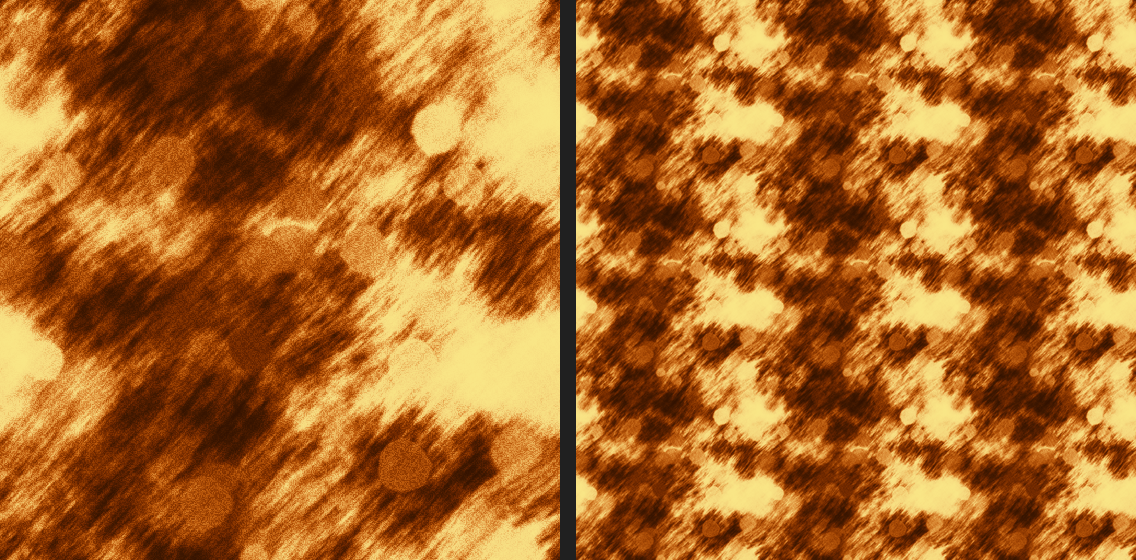
Left, the tile; right, the same tile 3 across and 3 down.
Reproduce this background procedurally as a Shadertoy shader.

```glsl
#define CLOUD 0.88
#define MOTTLE 0.55
#define STREAK 0.36
#define GRAIN 0.55
#define WARP 0.14
#define BIAS 0.08
#define DISC_SHARE 0.45
#define DISC_LIFT 0.5
#define GRAIN_CELLS 512.0

const float TAU = 6.28319;

float hash(vec2 p) {
    return fract(sin(dot(p, vec2(12.9898, 78.233))) * 43758.5);
}

// Value noise that repeats after "period" cells
float noise(vec2 p, vec2 period, float seed) {
    vec2 i = floor(p), f = fract(p);
    f = f * f * (3.0 - 2.0 * f);
    vec2 a = mod(i, period) + seed, b = mod(i + 1.0, period) + seed;
    return mix(mix(hash(a), hash(vec2(b.x, a.y)), f.x),
               mix(hash(vec2(a.x, b.y)), hash(b), f.x), f.y);
}

// Octave sum with zero mean and roughly unit deviation
float fbm(vec2 p, vec2 period, int octaves, float gain, float seed) {
    float sum = 0.0, power = 0.0, amp = 1.0;
    for (int i = 0; i < octaves; i++) {
        sum += amp * (noise(p * period, period, seed) - 0.5);
        power += amp * amp;
        amp *= gain;
        period *= 2.0;
        seed += 17.3;
    }
    return sum / (0.215 * sqrt(power));
}

// Broad light and dark masses: warped waves of whole frequencies
float cloud(vec2 p) {
    vec2 cells = vec2(5.0);
    p += WARP * (vec2(noise(p * cells, cells, 3.7), noise(p * cells, cells, 41.2)) - 0.5);
    return 0.80 * cos(TAU * (p.x - 0.88))
         + 0.45 * cos(TAU * 3.0 * p.y)
         + 0.50 * cos(TAU * (p.x + 2.0 * p.y - 0.58))
         + 0.35 * cos(TAU * (2.0 * p.x - p.y - 0.9));
}

// Scattered round dabs; softness is the feathered part of the radius
float addDabs(float tone, vec2 p, float cells, vec2 radii, float softness, float lift) {
    vec2 home = floor(p * cells);
    float ragged = 0.006 * (noise(p * 64.0, vec2(64.0), 8.1) - 0.5)
                 + 0.010 * (noise(p * 20.0, vec2(20.0), 5.9) - 0.5);
    for (int y = -1; y <= 1; y++)
    for (int x = -1; x <= 1; x++) {
        vec2 cell = home + vec2(x, y);
        vec2 id = mod(cell, cells) + cells;
        if (hash(id + 71.3) > DISC_SHARE) continue;
        vec2 centre = (cell + vec2(hash(id + 12.6), hash(id + 35.4))) / cells;
        float radius = mix(radii.x, radii.y, sqrt(hash(id + 53.8)));
        float feather = 0.003 + radius * softness * hash(id + 91.7);
        float edge = length(p - centre) + ragged - radius;
        float cover = 1.0 - smoothstep(-feather, 0.001, edge);
        float flatTone = CLOUD * cloud(centre) + lift;
        tone = mix(tone, flatTone, cover * mix(0.5, 0.85, hash(id + 27.9)));
    }
    return tone;
}

// Amber ramp: colour and its place on the 0..1 tone scale
vec3 ramp(float t) {
    vec4 stops[8] = vec4[8](
        vec4(0.18, 0.06, 0.00, 0.00), vec4(0.24, 0.09, 0.00, 0.06),
        vec4(0.40, 0.14, 0.00, 0.19), vec4(0.56, 0.22, 0.00, 0.37),
        vec4(0.75, 0.36, 0.05, 0.57), vec4(0.89, 0.60, 0.26, 0.76),
        vec4(0.96, 0.84, 0.49, 0.90), vec4(0.98, 0.91, 0.53, 1.00));
    vec3 col = stops[0].rgb;
    for (int i = 1; i < 8; i++) {
        float k = (t - stops[i - 1].w) / (stops[i].w - stops[i - 1].w);
        col = mix(col, stops[i].rgb, clamp(k, 0.0, 1.0));
    }
    return col;
}

void mainImage(out vec4 fragColor, in vec2 fragCoord) {
    vec2 p = fragCoord / iResolution.xy;

    // Masses, mottling and large soft dabs
    float tone = CLOUD * cloud(p) + BIAS;
    tone += MOTTLE * fbm(p, vec2(5.0), 6, 0.62, 2.4);
    tone = addDabs(tone, p, 5.0, vec2(0.06, 0.11), 1.4, 0.0);

    // Brushed streaks along the rising diagonal, weaker in the lights
    vec2 diagonal = vec2(p.x + p.y, p.x - p.y);
    diagonal.y += 0.04 * (noise(p * 6.0, vec2(6.0), 19.5) - 0.5);
    float streak = fbm(diagonal, vec2(8.0, 36.0), 4, 0.7, 6.2);
    float patchy = mix(0.4, 1.5, noise(p * 5.0, vec2(5.0), 64.1));
    float calm = 1.0 - 0.6 * smoothstep(0.5, 1.5, tone);
    tone += STREAK * patchy * calm * streak;

    // Small crisp discs
    tone = addDabs(tone, p, 8.0, vec2(0.022, 0.052), 0.3, DISC_LIFT);

    // Fine grain
    vec2 grain = mod(floor(p * GRAIN_CELLS), GRAIN_CELLS);
    tone += GRAIN * (hash(grain + 0.37) - 0.5);

    // Even out the tones, then colour them
    fragColor = vec4(ramp(1.0 / (1.0 + exp(-1.7 * tone))), 1.0);
}
```
